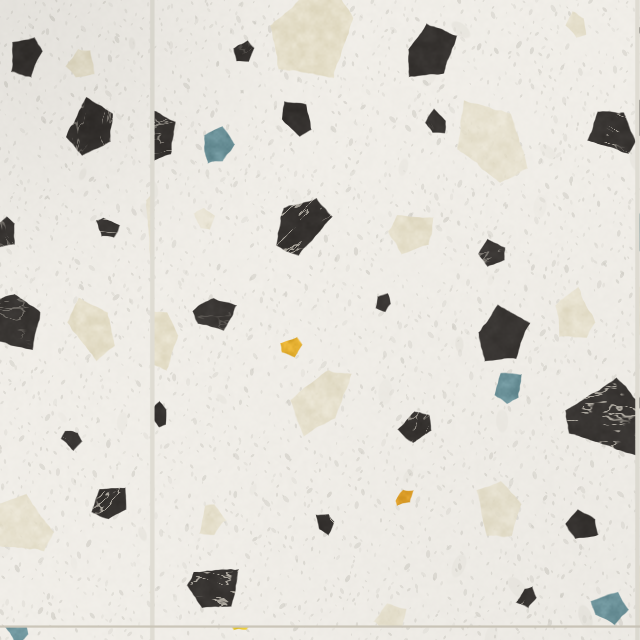
Write a WebGL 1 fragment shader that draws this texture.

```glsl
precision highp float;
// Terrazzo tiles: pale ground with fine grey specks and scattered angular chips.
// Chips are random polygons (intersected half planes) on a jittered grid, each
// tile reading another part of the grid so that the joints cut through chips.
uniform vec2 u_resolution;

#define CHIP_CELLS 7.0
#define CHIP_MIN 0.013
#define CHIP_GROWTH 0.038
#define RAGGED 0.007
#define SOFTNESS 0.0013
#define JOINT vec2(0.238, 0.021)
#define TILE vec2(0.758, 1.1)
#define JOINT_HALF vec2(0.0035, 0.0018)
#define GROUND vec3(0.932, 0.922, 0.900)
#define BLACK vec3(0.195, 0.182, 0.172)
#define CREAM vec3(0.885, 0.860, 0.775)
#define TEAL vec3(0.42, 0.57, 0.60)

const float TAU = 6.2831853;

float hash(vec2 p) {
  vec3 q = fract(p.xyx * vec3(0.1031, 0.1030, 0.0973));
  q += dot(q, q.yzx + 33.33);
  return fract((q.x + q.y) * q.z);
}

float noise(vec2 p) {
  vec2 i = floor(p), f = fract(p);
  f = f * f * (3.0 - 2.0 * f);
  return mix(mix(hash(i), hash(i + vec2(1, 0)), f.x),
             mix(hash(i + vec2(0, 1)), hash(i + vec2(1, 1)), f.x), f.y);
}

float fbm(vec2 p) {
  return 0.55 * noise(p) + 0.29 * noise(p * 2.1 + 7.3) + 0.16 * noise(p * 4.3 + 19.1);
}

vec2 rotate(vec2 p, float a) {
  float c = cos(a), s = sin(a);
  return vec2(c * p.x - s * p.y, s * p.x + c * p.y);
}

// Signed distance to an irregular five-sided chip.
float polygon(vec2 p, float r, vec2 seed) {
  float d = -1.0;
  for (int k = 0; k < 5; k++) {
    vec2 s = seed + float(k) * vec2(17.0, 5.0);
    float a = (float(k) + 0.5 * hash(s)) * TAU / 5.0;
    d = max(d, dot(p, vec2(cos(a), sin(a))) - r * mix(0.7, 1.15, hash(s + 51.0)));
  }
  return d;
}

// Coverage of small tilted slivers, at most one per cell.
float specks(vec2 p, float cells, float size, float density, float soft) {
  vec2 g = rotate(p, 0.4) * cells, id = floor(g);
  vec2 centre = 0.3 + 0.4 * vec2(hash(id + 3.0), hash(id + 71.0));
  vec2 q = rotate(fract(g) - centre, -0.4 + 1.8 * (hash(id + 29.0) - 0.5));
  float r = size * mix(0.4, 1.0, hash(id + 43.0));
  float d = (length(q * vec2(1.9, 1.0)) - r) / cells;
  float tone = mix(0.35, 1.0, hash(id + 97.0));
  return tone * step(hash(id + 11.0), density) * (1.0 - smoothstep(-soft, soft, d));
}

// Light mineral veins, running along the chip's own x axis.
float veins(vec2 q, float amount) {
  float ridge = abs(fbm(q * vec2(22.0, 75.0)) - 0.5);
  float broken = smoothstep(0.38, 0.62, noise(q * 60.0 + 5.0));
  return amount * broken * (1.0 - smoothstep(0.005, 0.045, ridge));
}

vec3 chips(vec3 col, vec2 p, float soft) {
  vec2 warp = RAGGED * (vec2(fbm(p * 38.0), fbm(p * 38.0 + 40.0)) - 0.5);
  vec2 base = floor(p * CHIP_CELLS);
  for (int j = -1; j <= 1; j++) {
    for (int i = -1; i <= 1; i++) {
      vec2 id = base + vec2(float(i), float(j));
      // Evenly spread sequences keep the share of each kind and size steady.
      float kind = fract(dot(id, vec2(0.618, 0.287)) + 0.13);
      float big = fract(dot(id, vec2(0.755, 0.570)) + 0.31);
      big *= big;
      vec2 jitter = vec2(hash(id + 5.0), hash(id + 83.0)) - 0.5;
      vec2 centre = (id + 0.5 + jitter * mix(0.64, 0.3, big)) / CHIP_CELLS;
      vec2 q = rotate(p + warp - centre, TAU * hash(id + 23.0));
      float r = CHIP_MIN + CHIP_GROWTH * big;
      float grain = fbm(p * 70.0) - 0.5;
      vec3 tint = BLACK + 0.06 * grain + 0.05 * hash(id + 61.0) * vec3(0.6);
      float opacity = step(kind, 0.9);
      if (kind < 0.5) {
        float veined = smoothstep(0.25, 0.7, hash(id + 37.0));
        tint = mix(tint, vec3(0.76, 0.74, 0.70), 0.85 * veins(q + id, veined));
      } else if (kind < 0.78) {
        r *= 1.2;
        tint = CREAM + vec3(0.08, 0.09, 0.13) * grain;
        opacity = mix(0.65, 1.0, hash(id + 47.0));
      } else if (kind < 0.84) {
        r = 0.024;
        tint = TEAL + 0.16 * grain;
      } else {
        r = 0.013;
        tint = mix(vec3(0.88, 0.63, 0.18), vec3(0.91, 0.81, 0.22), hash(id)) + 0.2 * grain;
      }
      float d = polygon(q * vec2(0.88, 1.12), r, id);
      col = mix(col, tint, opacity * (1.0 - smoothstep(-soft, soft, d)));
    }
  }
  return col;
}

void main() {
  vec2 uv = gl_FragCoord.xy / u_resolution.y;
  float soft = max(SOFTNESS, 0.7 / u_resolution.y);
  vec2 t = (uv - JOINT) / TILE, tile = floor(t);
  vec2 p = uv + tile * vec2(3.37, 5.71);

  // Ground with faint mottling, pale blots and two sizes of specks.
  vec3 col = GROUND + 0.016 * (fbm(p * 130.0) - 0.5);
  col = mix(col, vec3(0.865, 0.855, 0.825), 0.5 * specks(p, 9.0, 0.2, 0.35, soft * 2.0));
  col = mix(col, vec3(0.79, 0.78, 0.75), 0.6 * specks(p, 38.0, 0.25, 0.5, soft));
  col = mix(col, vec3(0.80, 0.79, 0.76), 0.6 * specks(p + 9.7, 72.0, 0.28, 0.5, soft));
  col = chips(col, p, soft);

  // Joints: a wide pale upright one and a thin darker level one.
  vec2 f = fract(t), gap = min(f, 1.0 - f) * TILE;
  vec2 joint = 1.0 - smoothstep(JOINT_HALF - soft, JOINT_HALF + soft, gap);
  col = mix(col, vec3(0.865, 0.855, 0.82), joint.x);
  col = mix(col, vec3(0.79, 0.77, 0.72), joint.y);

  // Soft light, dimmer towards the upper left and the lower right.
  float dim = 0.05 * smoothstep(0.55, 0.0, length(uv - vec2(0.0, 1.0)));
  dim += 0.015 * smoothstep(0.9, 0.0, length(uv - vec2(1.0, 0.0)));
  gl_FragColor = vec4(col * (1.01 - dim), 1.0);
}
```
